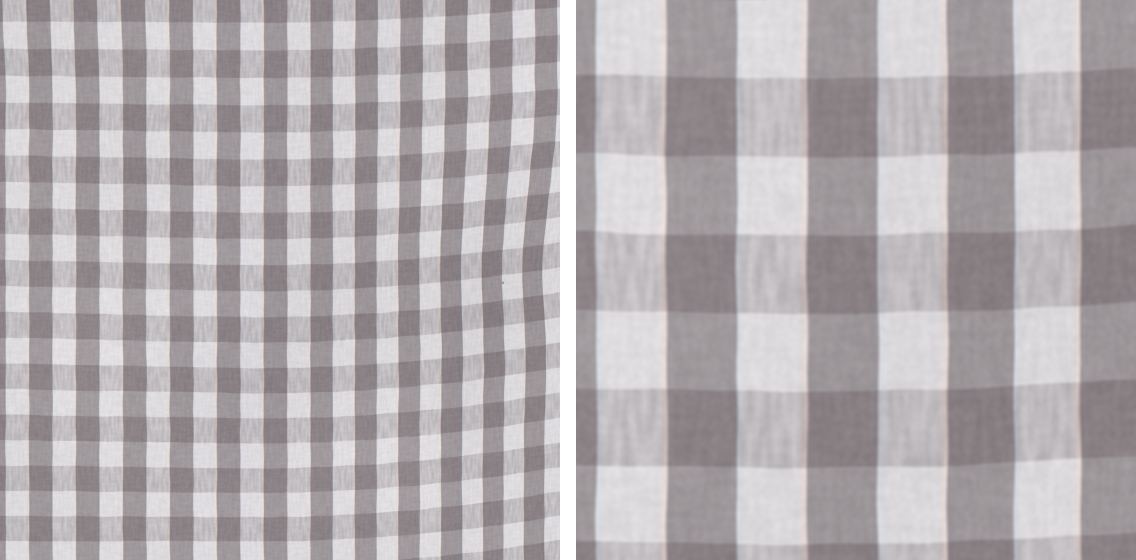
Left: the whole. Right: its middle third, enlarged.
Give the GLSL for this texture, as a WebGL 2 fragment shader.

```glsl
#version 300 es
precision highp float;
// Woven gingham cloth: grey and white bands cross to give four cell tones.
// The cloth is bent by smooth offsets that grow toward the right side,
// then banded with fract and textured with stretched gradient noise.

uniform vec2 u_resolution;
out vec4 fragColor;

#define COLUMNS 11.93       // column repeats across the canvas
#define ROWS 10.135         // row repeats at the top, before tightening
#define ROW_TIGHTEN 0.841   // how much rows close up toward the bottom
#define EDGE_SOFT 0.0016    // half width of a band edge, canvas units
#define THREADS 16.0        // thread noise cells per repeat
#define WEAVE 0.055         // strength of thread noise
#define FRINGE 0.035        // warm and cool tint on column edges
#define SHADE 0.035         // strength of broad light changes
#define WHITE_CELL vec3(0.867, 0.857, 0.868)
#define WEFT_CELL vec3(0.757, 0.739, 0.752)
#define WARP_CELL vec3(0.620, 0.597, 0.610)
#define DARK_CELL vec3(0.543, 0.507, 0.524)

vec2 hashGradient(vec2 cell) {
    vec3 q = fract(vec3(cell.xyx) * vec3(0.1031, 0.1030, 0.0973));
    q += dot(q, q.yzx + 33.33);
    float angle = 6.28318 * fract((q.x + q.y) * q.z);
    return vec2(cos(angle), sin(angle));
}

float gradientNoise(vec2 p) {
    vec2 cell = floor(p), f = fract(p);
    vec2 blend = f * f * f * (f * (f * 6.0 - 15.0) + 10.0);
    vec2 e = vec2(0.0, 1.0);
    float a = dot(hashGradient(cell), f);
    float b = dot(hashGradient(cell + e.yx), f - e.yx);
    float c = dot(hashGradient(cell + e.xy), f - e.xy);
    float d = dot(hashGradient(cell + e.yy), f - e.yy);
    return mix(mix(a, b, blend.x), mix(c, d, blend.x), blend.y);
}

float bump(float x, float center, float width) {
    float d = (x - center) / width;
    return exp(-d * d);
}

// Column coordinate: whole numbers lie on the centers of grey columns.
float columnCoord(vec2 p) {
    float side = max((p.x - 0.547) / 0.453, 0.0);
    float pull = smoothstep(0.17, 0.48, p.y)
               + 0.20 * bump(p.y, 0.488, 0.065)
               - 0.15 * bump(p.y, 0.650, 0.080);
    float shift = 0.021 * side + 0.0273 * side * side * pull;
    shift += 0.005 * (1.0 - smoothstep(0.0, 0.16, p.y))
                   * (1.0 - smoothstep(0.13, 0.39, p.x));
    return (p.x + shift - 0.0729) * COLUMNS;
}

// Row coordinate: whole numbers lie on the centers of grey rows.
float rowCoord(vec2 p) {
    float right = max((p.x - 0.449) / 0.462, 0.0);
    float left = max(1.0 - p.x / 0.449, 0.0);
    float rise = (0.0195 + 0.013 * smoothstep(0.0, 0.65, p.y)) * right * right
               + 0.0098 * sin(3.14159 * p.y) * left;
    float y = p.y + rise - 0.1146;
    return y * (ROWS + ROW_TIGHTEN * y);
}

// Grey band covering half of each repeat, with soft edges.
float band(float coord, float soft) {
    float d = abs(fract(coord + 0.5) - 0.5);
    return 1.0 - smoothstep(0.25 - soft, 0.25 + soft, d);
}

void main() {
    vec2 p = gl_FragCoord.xy / u_resolution;
    p.y = 1.0 - p.y;    // measure from the top edge
    float soft = max(EDGE_SOFT, 0.8 / min(u_resolution.x, u_resolution.y));

    // Bent cloth coordinates, with slightly uneven band edges
    vec2 cloth = vec2(columnCoord(p), rowCoord(p));
    vec2 wobble = 0.02 * vec2(gradientNoise(cloth * vec2(0.7, 1.9)),
                              gradientNoise(cloth * vec2(1.9, 0.7) + 41.0));
    vec2 bands = cloth + wobble;
    float column = band(bands.x, soft * COLUMNS);
    float row = band(bands.y, soft * ROWS);

    // Four cell tones
    vec3 color = mix(mix(WHITE_CELL, WEFT_CELL, row),
                     mix(WARP_CELL, DARK_CELL, row), column);

    // Faint colored thread on each side of a grey column
    float across = fract(bands.x + 0.5) - 0.5;
    float fringe = bump(across, -0.27, 0.025) - 0.6 * bump(across, 0.27, 0.025);
    color += FRINGE * fringe * vec3(1.0, 0.0, -0.7);

    // Thread streaks, strongest where grey weft crosses white warp
    vec2 thread = cloth * THREADS + 200.0;
    float upright = gradientNoise(thread * vec2(1.0, 0.22));
    float level = gradientNoise(thread * vec2(0.25, 1.0) + 73.0);
    float grain = gradientNoise(thread * 1.3 + 151.0);
    float mixedCell = row * (1.0 - column);
    color += WEAVE * (upright * (0.5 + 0.9 * mixedCell) + 0.4 * level + 0.4 * grain);

    // Broad light and the shallow fold at the right
    color += SHADE * gradientNoise(p * 3.0 + 9.0);
    float fold = bump(p.x, 0.87 - 0.05 * p.y, 0.05) * smoothstep(0.2, 0.6, p.y);
    color -= 0.4 * SHADE * fold;

    // One small fleck caught in the weave
    float fleck = length((p - vec2(0.898, 0.505)) * vec2(1.3, 1.0));
    color -= 0.25 * (1.0 - smoothstep(0.001, 0.0038, fleck));

    fragColor = vec4(clamp(color, 0.0, 1.0), 1.0);
}
```
